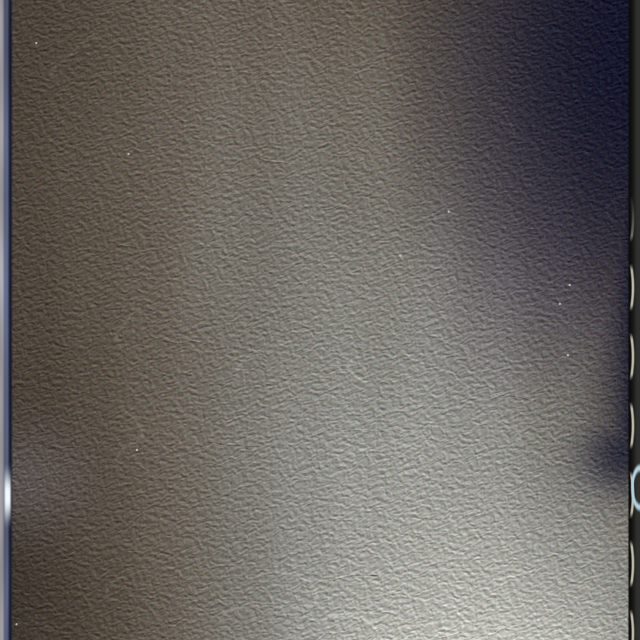
Write a WebGL 1 fragment shader that draws this texture.

```glsl
precision highp float;
uniform vec2 u_resolution;

float hash(vec2 p) {
  p = fract(p * vec2(0.1031, 0.1137));
  p += dot(p, p.yx + 33.33);
  return fract((p.x + p.y) * p.x * 17.3);
}

vec2 gradient(vec2 cell) {
  float angle = 6.2832 * hash(cell);
  return vec2(cos(angle), sin(angle));
}

float noise(vec2 p) {
  vec2 i = floor(p), f = fract(p);
  vec2 w = f * f * f * (f * (f * 6.0 - 15.0) + 10.0);
  vec2 e = vec2(1.0, 0.0);
  float low = mix(dot(gradient(i), f), dot(gradient(i + e), f - e), w.x);
  float high = mix(dot(gradient(i + e.yx), f - e.yx), dot(gradient(i + 1.0), f - 1.0), w.x);
  return mix(low, high, w.y);
}

// Leather height: fine pebbles stretched along a slightly rising direction
float grainHeight(vec2 uv) {
  vec2 p = mat2(0.96, -0.28, 0.28, 0.96) * uv + 7.0;
  p += 0.004 * vec2(noise(p * 60.0), noise(p * 60.0 + 19.0));
  return noise(p * vec2(105.0, 165.0)) + 0.6 * noise(p * vec2(180.0, 260.0) + 31.0);
}

// Short, nearly level hairline creases along the zero lines of a warped noise
float crease(vec2 uv, vec2 scale, float seed) {
  vec2 p = uv + 0.008 * vec2(noise(uv * 24.0 + seed), noise(uv * 28.0 - seed + 60.0));
  float line = 1.0 - smoothstep(0.0, 0.02, abs(noise(p * scale + seed)));
  return line * smoothstep(0.1, 0.35, noise(uv * 8.0 + seed * 2.0));
}

float band(float x, float center, float halfWidth, float blur) {
  return 1.0 - smoothstep(halfWidth - blur, halfWidth + blur, abs(x - center));
}

// Broad sheen, warm in the dark and neutral in the light
vec3 sheen(vec2 uv) {
  float offset = (uv.x - mix(0.74, 0.43, uv.y)) / 0.46;
  float peak = mix(0.76, 0.37, pow(uv.y, 0.7));
  float light = mix(0.175, peak, exp(-offset * offset));
  light += 0.02 * noise(uv * vec2(16.0, 2.5) + 5.0) + 0.02 * noise(uv * 5.0 + 40.0);
  vec3 color = light * mix(vec3(1.13, 1.0, 0.86), vec3(1.0, 1.0, 0.96), smoothstep(0.22, 0.58, light));

  // Cool reflections on the right and at the left rim
  float cool = smoothstep(0.58, 0.88, uv.x) * smoothstep(0.3, 0.65, uv.y);
  color *= mix(vec3(1.0), vec3(1.0, 1.0, 1.12), cool);
  vec2 haze = (uv - vec2(0.04, 0.25)) / vec2(0.09, 0.08);
  color += vec3(0.07, 0.075, 0.1) * exp(-dot(haze, haze));

  // Navy shadows in the upper corner and down the right rim
  float corner = 1.0 - smoothstep(0.0, 0.52, length((uv - vec2(1.02, 0.93)) * vec2(1.1, 0.75)));
  float rim = exp((uv.x - 0.98) / 0.04) * smoothstep(0.2, 0.32, uv.y);
  vec2 dent = (uv - vec2(0.98, 0.29)) / vec2(0.07, 0.06);
  float shadow = max(corner, 0.75 * max(rim, exp(-dot(dent, dent))));
  return mix(color, vec3(0.08, 0.085, 0.17), min(shadow, 1.0));
}

// Stray dust: one small dot in a few of the cells
float dust(vec2 uv) {
  vec2 p = uv * 22.0, cell = floor(p);
  vec2 center = 0.2 + 0.6 * vec2(hash(cell + 3.0), hash(cell + 91.0));
  float dotMask = 1.0 - smoothstep(0.02, 0.06, length(fract(p) - center));
  return dotMask * step(0.975, hash(cell + 47.0));
}

vec3 leftRail(vec3 color, vec2 uv) {
  vec3 rail = mix(vec3(0.72, 0.7, 0.72), vec3(0.4, 0.44, 0.57), smoothstep(0.003, 0.008, uv.x));
  rail = mix(rail, vec3(0.12, 0.13, 0.2), smoothstep(0.011, 0.016, uv.x));
  rail *= 0.85 + 0.3 * noise(vec2(uv.x * 60.0, uv.y * 6.0));
  float glint = band(uv.x, 0.012, 0.005, 0.003) * band(uv.y, 0.225, 0.03, 0.025);
  rail = mix(rail, vec3(0.95, 0.98, 1.0), glint);
  return mix(rail, color, smoothstep(0.016, 0.021, uv.x));
}

vec3 rightRail(vec3 color, vec2 uv) {
  vec3 rail = mix(vec3(0.05), vec3(0.19, 0.19, 0.18), smoothstep(0.984, 0.997, uv.x));
  color = mix(color, rail, smoothstep(0.98, 0.984, uv.x));
  // Curved bright stitches, fading upward
  float along = fract(uv.y / 0.108 + 0.4) - 0.5;
  float arc = 0.989 - 0.03 * along * along;
  float stitch = band(uv.x, arc, 0.002, 0.0015) * band(along, 0.0, 0.3, 0.06);
  stitch *= 1.0 - smoothstep(0.55, 0.72, uv.y);
  color = mix(color, vec3(0.82, 0.8, 0.72), 0.9 * stitch);
  // Metal ring
  float ring = length((uv - vec2(1.0, 0.238)) / vec2(0.014, 0.036));
  return mix(color, vec3(0.7, 0.82, 0.88), band(ring, 0.85, 0.14, 0.12));
}

void main() {
  vec2 uv = gl_FragCoord.xy / u_resolution;
  vec3 color = sheen(uv);
  float light = dot(color, vec3(0.333));

  // Relief lit from the upper right
  float relief = grainHeight(uv) - grainHeight(uv + vec2(0.0011, 0.0024));
  float creases = crease(uv, vec2(3.0, 13.0), 13.0) + crease(uv, vec2(5.0, 10.0), 37.0);
  float creaseShade = crease(uv + vec2(0.0, 0.002), vec2(3.0, 13.0), 13.0);
  color += (0.04 + 0.27 * light) * relief;
  color += (0.02 + 0.12 * light) * (0.8 * creases - 0.8 * creaseShade);

  // Fine colored speckle
  vec2 fine = uv * 237.0;
  color += 0.06 * vec3(noise(fine), noise(fine + 71.0), noise(fine + 143.0));
  color = mix(color, vec3(0.82, 0.83, 0.8), 0.75 * dust(uv));

  color = rightRail(leftRail(color, uv), uv);
  gl_FragColor = vec4(clamp(color, 0.0, 1.0), 1.0);
}
```
